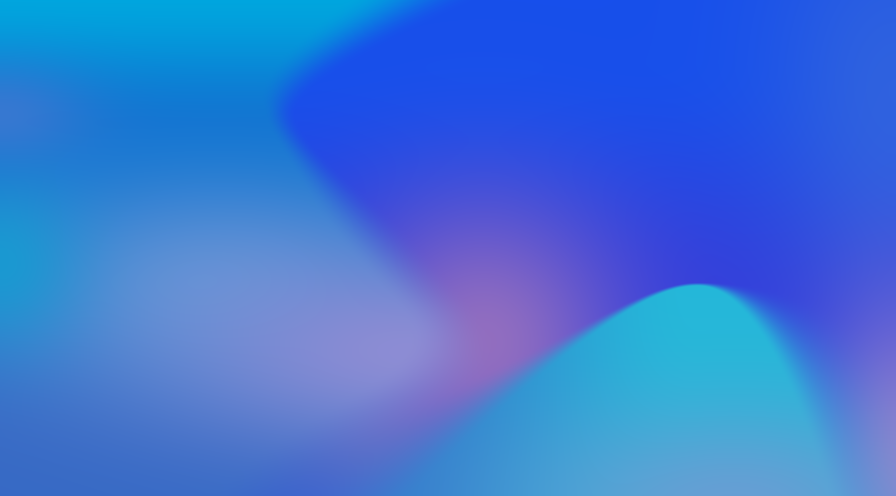
This background is drawn by a Shadertoy shader. Its source:

```glsl
// Soft gradient backdrop: misty blue left, royal blue fold, teal hill.

// Left field colours
const vec3 SKY_CYAN   = vec3(0.00, 0.65, 0.87);
const vec3 DEEP_AZURE = vec3(0.05, 0.45, 0.82);
const vec3 LOW_BLUE   = vec3(0.21, 0.41, 0.77);
const vec3 MIST_BLUE  = vec3(0.38, 0.59, 0.84);
const vec3 MIST_LILAC = vec3(0.55, 0.55, 0.83);
const vec3 EDGE_CYAN  = vec3(0.09, 0.61, 0.82);
const vec3 EDGE_SLATE = vec3(0.25, 0.47, 0.82);

// Fold colours
const vec3 ROYAL      = vec3(0.09, 0.31, 0.92);
const vec3 INDIGO     = vec3(0.19, 0.24, 0.86);
const vec3 ROSE       = vec3(0.57, 0.43, 0.75);
const vec3 DUSK       = vec3(0.40, 0.43, 0.77);
const vec3 PALE_ROYAL = vec3(0.19, 0.39, 0.87);
const vec3 VIOLET     = vec3(0.58, 0.50, 0.80);

// Hill colours
const vec3 TEAL       = vec3(0.14, 0.72, 0.85);
const vec3 HILL_BLUE  = vec3(0.20, 0.48, 0.80);
const vec3 HILL_PALE  = vec3(0.40, 0.62, 0.83);

// Landmarks, as fractions of the canvas
const vec2 FOLD_TIP  = vec2(0.3125, 0.777);
const vec2 HILL_PEAK = vec2(0.779, 0.427);

// Elliptical falloff: 1 at the centre
float glow(vec2 p, vec2 centre, vec2 radius) {
    vec2 d = (p - centre) / radius;
    return exp(-dot(d, d));
}

// Rounded ramp: zero at d = 0, straight with the given slope far away
float roundedRamp(float d, float slope, float rounding) {
    return slope * (sqrt(d * d + rounding * rounding) - rounding);
}

float smoothMin(float a, float b, float k) {
    float h = max(k - abs(a - b), 0.0) / k;
    return min(a, b) - 0.25 * h * h * k;
}

vec3 leftField(vec2 p) {
    vec3 col = mix(LOW_BLUE, DEEP_AZURE, smoothstep(0.10, 0.72, p.y));
    col = mix(col, SKY_CYAN, smoothstep(0.74, 1.02, p.y));
    col = mix(col, MIST_BLUE, 0.9 * glow(p, vec2(0.24, 0.42), vec2(0.25, 0.22)));
    col = mix(col, MIST_LILAC, glow(p, vec2(0.46, 0.29), vec2(0.26, 0.20)));
    col = mix(col, EDGE_CYAN, 0.9 * glow(p, vec2(0.0, 0.47), vec2(0.09, 0.17)));
    return mix(col, EDGE_SLATE, 0.8 * glow(p, vec2(0.0, 0.77), vec2(0.10, 0.10)));
}

vec3 foldField(vec2 p) {
    vec3 col = mix(INDIGO, ROYAL, smoothstep(0.40, 0.88, p.y));
    col = mix(col, PALE_ROYAL, 0.9 * glow(p, vec2(1.0, 0.82), vec2(0.14, 0.40)));
    col = mix(col, DUSK, 0.8 * glow(p, vec2(0.42, 0.10), vec2(0.12, 0.16)));
    col = mix(col, ROSE, glow(p, vec2(0.54, 0.31), vec2(0.15, 0.28)));
    return mix(col, VIOLET, glow(p, vec2(1.01, 0.05), vec2(0.10, 0.35)));
}

vec3 hillField(vec2 p) {
    vec3 col = mix(HILL_BLUE, TEAL, smoothstep(0.42, 0.78, p.x));
    return mix(col, HILL_PALE, glow(p, vec2(0.82, -0.02), vec2(0.25, 0.20)));
}

// Coverage to the right of the curved fold edge
float foldMask(vec2 p) {
    float d = p.y - FOLD_TIP.y;
    float bend = d > 0.0 ? roundedRamp(d, 1.1, 0.12) : roundedRamp(d, 0.5, 0.05);
    float edge = smoothMin(FOLD_TIP.x + bend, 0.34 + 0.62 * p.y, 0.1);
    float softness = 0.018 + 0.25 * max(d, 0.0)
                   + 0.025 * (1.0 - smoothstep(0.50, 0.75, p.y))
                   + 0.070 * (1.0 - smoothstep(0.05, 0.35, p.y));
    return smoothstep(-softness, softness, p.x - edge);
}

// Coverage under the hill, crisp at the peak and blurred down both slopes
float hillMask(vec2 p) {
    float d = p.x - HILL_PEAK.x;
    float drop = d < 0.0 ? roundedRamp(d, 1.3, 0.07) : 11.0 * d * d;
    float softness = 0.004 + (d < 0.0 ? 0.9 : 9.0) * d * d;
    return smoothstep(-softness, softness, HILL_PEAK.y - drop - p.y);
}

void mainImage(out vec4 fragColor, in vec2 fragCoord) {
    vec2 p = fragCoord / iResolution.xy;
    vec3 col = mix(leftField(p), foldField(p), foldMask(p));
    col = mix(col, hillField(p), hillMask(p));
    fragColor = vec4(col, 1.0);
}
```
